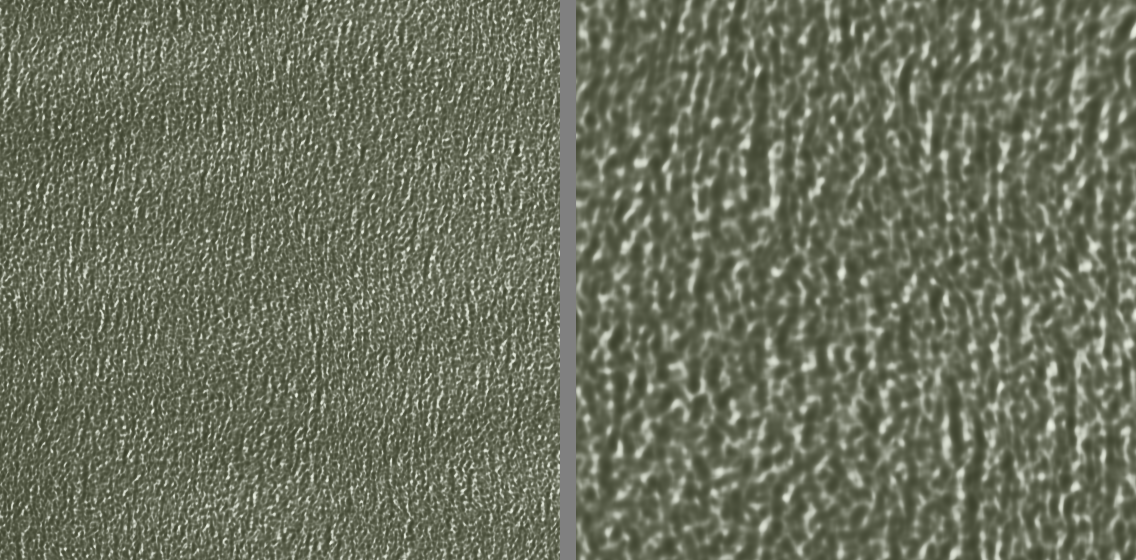
Left, the full canvas; right, a detail of the centre.
Give the GLSL for this texture, as a Shadertoy shader.

```glsl
// Weathered olive-grey hide: short upright wrinkles broken up by fine grain.
// Stretched gradient noise forms a height field, lit from the upper left;
// a soft exponential tone curve gives flat dark hollows and pale glints.

#define LEAN 0.06             // sideways slope of the wrinkles
#define WRINKLE_FREQ vec2(98.0, 24.0)
#define GRAIN_FREQ vec2(150.0, 100.0)
#define SPECK_FREQ vec2(215.0, 165.0)
#define LIGHT_STEP vec2(0.0045, -0.0028)
#define WRINKLE_GAIN 2.6
#define GRAIN_GAIN 2.7
#define SPECK_GAIN 2.9
#define BAND_GAIN 0.9
#define TONE_FLOOR 0.20
#define TONE_SCALE 0.197
#define TONE_CURVE 0.54

vec2 hashGradient(vec2 cell) {
    vec2 k = vec2(dot(cell, vec2(127.1, 311.7)), dot(cell, vec2(269.5, 183.3)));
    return 2.0 * fract(sin(k) * 43758.5453) - 1.0;
}

float gradientNoise(vec2 p) {
    vec2 i = floor(p), f = fract(p);
    vec2 s = f * f * (3.0 - 2.0 * f);
    vec2 x = vec2(1.0, 0.0), y = vec2(0.0, 1.0);
    float low = mix(dot(hashGradient(i), f),
                    dot(hashGradient(i + x), f - x), s.x);
    float high = mix(dot(hashGradient(i + y), f - y),
                     dot(hashGradient(i + 1.0), f - 1.0), s.x);
    return mix(low, high, s.y);
}

// Bend the upright direction: overall lean, slow sway and small wiggles
vec2 bendFibres(vec2 p) {
    float sway = 0.030 * gradientNoise(p * 4.0 + 7.3);
    float wiggle = 0.004 * gradientNoise(p * vec2(26.0, 34.0) + 2.9);
    return vec2(p.x - LEAN * p.y + sway + wiggle, p.y + 0.5 * sway);
}

// Brightness of a slope facing the light
float relief(vec2 p, vec2 freq, float seed) {
    return gradientNoise((p + LIGHT_STEP) * freq + seed)
         - gradientNoise(p * freq + seed);
}

void mainImage(out vec4 fragColor, in vec2 fragCoord) {
    vec2 uv = fragCoord / iResolution.y;
    vec2 fibre = bendFibres(uv);

    // Broad, nearly level bands and a paler right side
    float band = gradientNoise(vec2(uv.x * 2.2, (uv.y - 0.15 * uv.x) * 8.0) + 4.6);
    float broad = BAND_GAIN * band + 0.35 * (uv.x - 0.5);

    // Wrinkles come and go in small patches
    float patches = gradientNoise(uv * vec2(38.0, 15.0) + 13.7);
    float strength = max(0.3, 1.0 + 1.5 * patches);

    float wrinkle = WRINKLE_GAIN * strength * relief(fibre, WRINKLE_FREQ, 31.4);
    float grain = GRAIN_GAIN * relief(fibre, GRAIN_FREQ, 57.2);

    // Specks crumble the lit slopes more than the hollows
    float crumble = 1.0 + 0.4 * clamp(wrinkle + grain, -1.0, 1.5);
    float speck = SPECK_GAIN * crumble * gradientNoise(fibre * SPECK_FREQ + 83.1);
    float light = wrinkle + grain + speck + broad;

    // Tone curve with a soft shoulder; olive hollows, cooler glints
    float tone = TONE_FLOOR + TONE_SCALE * exp(TONE_CURVE * light);
    float over = max(tone - 0.60, 0.0);
    tone = tone - over + over / (1.0 + 2.5 * over);
    float glint = smoothstep(0.3, 0.8, tone);
    vec3 tint = vec3(0.0, 0.019, mix(-0.060, -0.036, glint));
    fragColor = vec4(clamp(tone + tint, 0.0, 1.0), 1.0);
}
```
